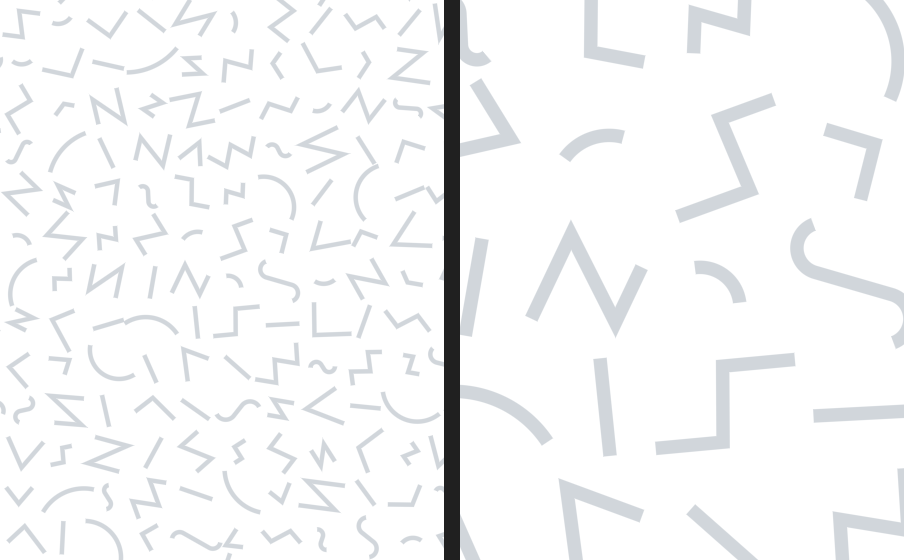
Left: the whole. Right: its middle third, enlarged.
Write a Shadertoy shader that draws this pattern.

```glsl
// Scattered grey strokes on white: zigzags, chevrons, bars, arcs and S-curves.
#define ROWS 13.0          // grid cells over the canvas height
#define HALF_WIDTH 0.052   // half stroke width, in cells
#define LARGE_RADIUS 0.67  // reach of the large motifs, in cells
#define SMALL_RADIUS 0.39  // reach of the small motifs, in cells
#define JITTER 0.13        // full range of the position offset, in cells
#define PAPER vec3(1.0)
#define INK vec3(0.82, 0.84, 0.86)

float hash(vec2 cell, float salt) {
    return fract(sin(dot(cell, vec2(127.1, 311.7)) + salt * 74.7) * 43758.5453);
}

vec2 rotate(vec2 p, float angle) {
    float c = cos(angle), s = sin(angle);
    return vec2(c * p.x - s * p.y, s * p.x + c * p.y);
}

float bar(vec2 p, float reach) {
    return max(abs(p.y) - HALF_WIDTH, abs(p.x) - reach);
}

// Circular arc with flat ends, given by half its chord and half its sweep
float arc(vec2 p, float halfChord, float halfSweep) {
    float r = halfChord / sin(halfSweep);
    p.y += 0.5 * r * (1.0 + cos(halfSweep));
    float past = (abs(atan(p.x, p.y)) - halfSweep) * r;
    return max(abs(length(p) - r) - HALF_WIDTH, past);
}

// Straight stem that ends in two opposite hooks
float sCurve(vec2 p, float r, float stem, float sweep) {
    if (p.y < 0.0) p = -p;
    p.y -= stem;
    if (p.y < 0.0) return abs(p.x) - HALF_WIDTH;
    p.x -= r;
    float past = (atan(p.y, -p.x) - sweep) * r;
    return max(abs(length(p) - r) - HALF_WIDTH, past);
}

// Two arms that meet at b in a mitred corner, with flat ends at a and c
float corner(vec2 p, vec2 a, vec2 b, vec2 c) {
    vec2 u = normalize(a - b), v = normalize(c - b), q = p - b;
    float side = u.x * v.y - u.y * v.x < 0.0 ? -1.0 : 1.0;
    float du = -side * dot(vec2(-u.y, u.x), q);
    float dv = side * dot(vec2(-v.y, v.x), q);
    float past = du > dv ? dot(q, u) - length(a - b) : dot(q, v) - length(c - b);
    return max(abs(max(du, dv)) - HALF_WIDTH, past);
}

vec2 zigzagPoint(int i, int count, vec2 extent) {
    float x = 2.0 * float(i) / float(count) - 1.0;
    return extent * vec2(x, i % 2 == 0 ? -1.0 : 1.0);
}

// Zigzag of count segments whose outer legs are shortened at random
float zigzag(vec2 p, int count, float reach, vec2 cell) {
    float steepest = count == 4 ? 0.42 : 0.78;
    float slope = mix(0.26, steepest, hash(cell, 5.0));
    vec2 extent = reach * vec2(cos(slope), sin(slope));
    float d = 1e3;
    for (int i = 1; i < count; i++) {
        vec2 a = zigzagPoint(i - 1, count, extent);
        vec2 b = zigzagPoint(i, count, extent);
        vec2 c = zigzagPoint(i + 1, count, extent);
        if (i == 1) a = mix(a, b, 0.4 * hash(cell, 6.0));
        if (i == count - 1) c = mix(c, b, 0.4 * hash(cell, 7.0));
        d = min(d, corner(p, a, b, c));
    }
    return d;
}

// Large and small motifs alternate like a checkerboard to keep them apart
float motif(vec2 p, vec2 cell) {
    bool large = mod(cell.x + cell.y, 2.0) < 0.5;
    float kind = hash(cell, 1.0), vary = hash(cell, 2.0);
    float reach = (large ? LARGE_RADIUS : SMALL_RADIUS) * mix(0.9, 1.05, hash(cell, 3.0));
    p = rotate(p, 6.2832 * hash(cell, 4.0));
    if (hash(cell, 8.0) < 0.5) p.x = -p.x;

    // Upper limits of the shares: three legs, four legs, two legs, arc, S-curve
    float three = large ? 0.49 : 0.14, four = large ? 0.60 : 0.14;
    float two = large ? 0.76 : 0.38, bend = large ? 0.90 : 0.57;
    float hook = large ? 1.0 : 0.72;

    if (kind < three) return zigzag(p, 3, reach, cell);
    if (kind < four) return zigzag(p, 4, reach, cell);
    if (kind < two) return zigzag(p, 2, reach, cell);
    if (kind < bend) return large ? arc(p, reach, mix(0.35, 1.15, vary))
                                  : arc(p, 0.6 * reach, mix(0.6, 0.85, vary));
    if (kind < hook) return sCurve(p, reach * mix(0.36, 0.28, vary),
                                   reach * mix(0.12, 0.55, vary),
                                   mix(1.8, 2.8, hash(cell, 9.0)));
    return bar(p, reach);
}

void mainImage(out vec4 fragColor, in vec2 fragCoord) {
    vec2 p = fragCoord / iResolution.y * ROWS;
    float pixel = ROWS / iResolution.y;
    vec2 home = floor(p);

    // Nearest stroke among the neighbouring cells
    float d = 1e3;
    for (int y = -1; y <= 1; y++)
    for (int x = -1; x <= 1; x++) {
        vec2 cell = home + vec2(x, y);
        vec2 offset = JITTER * (vec2(hash(cell, 10.0), hash(cell, 11.0)) - 0.5);
        d = min(d, motif(p - cell - 0.5 - offset, cell));
    }
    float cover = 1.0 - smoothstep(-0.75 * pixel, 0.75 * pixel, d);
    fragColor = vec4(mix(PAPER, INK, cover), 1.0);
}
```
